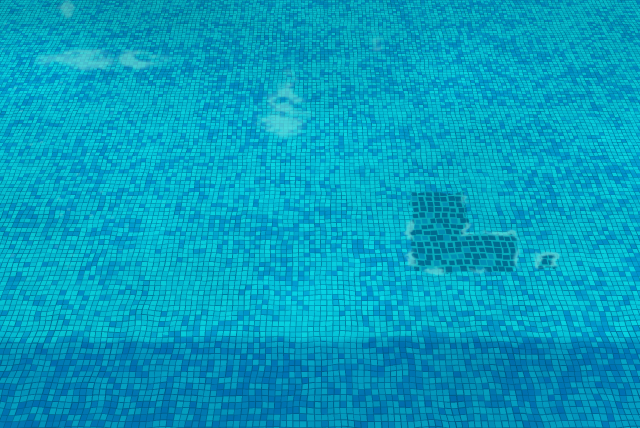
Give the GLSL for this texture, as a Shadertoy shader.

```glsl
#define COLUMNS 95.0      // tiles across the near edge
#define ROWS 64.0         // row density at the near edge
#define CONVERGE 0.45     // narrowing of the tiles towards the far edge
#define GROUT 0.13        // joint width, in tiles
#define WOBBLE 0.45       // bending of the joints by the water, in tiles
#define BLUE_SHARE 0.30   // share of blue tiles
#define STEP_EDGE 0.205   // height of the shaded step
#define SAMPLES 3         // antialiasing samples per axis

const vec3 AQUA = vec3(0.01, 0.70, 0.80);
const vec3 BRIGHT_AQUA = vec3(0.03, 0.79, 0.84);
const vec3 BLUE = vec3(0.00, 0.54, 0.76);
const vec3 SOFT_BLUE = vec3(0.01, 0.64, 0.79);
const vec3 JOINT = vec3(0.00, 0.43, 0.57);
const vec3 REPAIR_TILE = vec3(0.00, 0.42, 0.56);
const vec3 REPAIR_JOINT = vec3(0.03, 0.67, 0.73);
const vec3 CHALK = vec3(0.42, 0.84, 0.84);

float hash(vec2 p) {
    return fract(sin(dot(p, vec2(127.1, 311.7))) * 43758.5);
}

float noise(vec2 p) {
    vec2 i = floor(p), f = fract(p);
    f = f * f * (3.0 - 2.0 * f);
    return mix(mix(hash(i), hash(i + vec2(1, 0)), f.x),
               mix(hash(i + vec2(0, 1)), hash(i + 1.0), f.x), f.y);
}

float fbm(vec2 p) {
    float sum = 0.0, gain = 0.5;
    for (int i = 0; i < 4; i++) {
        sum += gain * noise(p);
        p = p * 2.03 + 17.3;
        gain *= 0.5;
    }
    return sum / 0.9375;
}

float box(vec2 p, vec2 center, vec2 halfSize) {
    vec2 d = abs(p - center) - halfSize;
    return length(max(d, 0.0)) + min(max(d.x, d.y), 0.0);
}

// Canvas position to tile units on the receding floor, bent by the water
vec2 floorPlane(vec2 p) {
    vec2 uv = vec2((p.x - 0.5) * COLUMNS, ROWS * p.y) / (1.0 - CONVERGE * p.y);
    vec2 bend = vec2(noise(uv * 0.3), noise(uv * 0.3 + 41.0)) - 0.5;
    return uv + WOBBLE * bend;
}

// Regular mosaic: aqua tiles with clustered blue ones and uneven joints
vec3 mosaic(vec2 uv, float extraBlue) {
    vec2 id = floor(uv), f = fract(uv);
    float shade = hash(id + 3.7);
    float blueShare = BLUE_SHARE + extraBlue + 0.6 * (noise(id * 0.13) - 0.5);
    vec3 tile = hash(id) < blueShare ? mix(BLUE, SOFT_BLUE, shade)
                                     : mix(AQUA, BRIGHT_AQUA, shade);
    vec2 width = GROUT * (0.6 + 0.8 * vec2(hash(id + 11.3), hash(id + 23.9)));
    vec2 gap = 1.0 - smoothstep(width - 0.03, width + 0.03, f);
    float strength = 0.65 + 0.35 * noise(uv * 0.2 + 9.0);
    return mix(tile, JOINT, max(gap.x, gap.y * 0.9) * strength);
}

// Repaired area: larger dark tiles, set loosely in pale mortar
vec3 repair(vec2 uv) {
    uv *= 0.72;
    uv.x += 0.5 * hash(vec2(floor(uv.y), 5.0));
    vec2 id = floor(uv);
    vec2 jitter = vec2(hash(id + 2.1), hash(id + 8.4)) - 0.5;
    vec2 size = 0.32 + 0.12 * vec2(hash(id + 4.6), hash(id + 6.2));
    float d = box(fract(uv), 0.5 + 0.2 * jitter, size);
    vec3 tile = mix(REPAIR_TILE, SOFT_BLUE, 0.6 * step(0.8, hash(id)));
    return mix(tile, REPAIR_JOINT, smoothstep(-0.04, 0.06, d));
}

// Signed distance to the repaired areas, with a ragged border
float repairDistance(vec2 p) {
    float d = box(p, vec2(0.685, 0.46), vec2(0.043, 0.09));
    d = min(d, box(p, vec2(0.725, 0.41), vec2(0.078, 0.045)));
    d = min(d, box(p, vec2(0.853, 0.39), vec2(0.012, 0.016)));
    return d + 0.02 * (fbm(p * 70.0) - 0.5);
}

// Chalky stains: center and radii of each, broken up by noise
float stains(vec2 p) {
    const vec4 spots[5] = vec4[5](
        vec4(0.44, 0.73, 0.06, 0.06), vec4(0.45, 0.79, 0.02, 0.06),
        vec4(0.16, 0.86, 0.12, 0.03), vec4(0.10, 0.98, 0.02, 0.03),
        vec4(0.585, 0.905, 0.02, 0.03));
    float cover = 0.0;
    for (int i = 0; i < 5; i++)
        cover = max(cover, 1.0 - length((p - spots[i].xy) / spots[i].zw));
    return smoothstep(0.5, 0.95, fbm(p * vec2(45.0, 60.0)) + 0.5 * cover) * smoothstep(0.0, 0.3, cover);
}

vec3 pool(vec2 p) {
    vec2 uv = floorPlane(p);
    float edge = STEP_EDGE + 0.015 * (noise(p * 25.0) - 0.5);
    float shadow = 1.0 - smoothstep(edge - 0.015, edge + 0.015, p.y);
    float patchDist = repairDistance(p);
    vec3 color = mosaic(uv, 0.12 * shadow);
    color = mix(color, repair(uv), 1.0 - smoothstep(-0.002, 0.002, patchDist));

    // Mortar residue around the repair, stains and small glints
    float rim = (1.0 - smoothstep(0.002, 0.008, abs(patchDist)))
              * smoothstep(0.45, 0.7, noise(p * 28.0 + 3.0));
    float glint = step(0.985, hash(floor(uv * 1.5))) * (1.0 - smoothstep(0.0, 0.4, p.x))
                * smoothstep(0.25, 0.5, p.y);
    color = mix(color, CHALK, max(0.65 * max(rim, stains(p)), 0.4 * glint));

    // Broad light, dimmer far edge and shaded step
    float light = 1.02 + 0.14 * (fbm(p * vec2(4.0, 6.0)) - 0.5);
    light -= 0.1 * smoothstep(0.8, 1.0, p.y) * (1.0 - 0.5 * p.x);
    return color * light * mix(vec3(1.0), vec3(0.5, 0.79, 0.89), shadow);
}

void mainImage(out vec4 fragColor, in vec2 fragCoord) {
    vec3 sum = vec3(0.0);
    for (int j = 0; j < SAMPLES; j++)
        for (int i = 0; i < SAMPLES; i++) {
            vec2 offset = (vec2(i, j) + 0.5) / float(SAMPLES) - 0.5;
            sum += pool((fragCoord + offset) / iResolution.xy);
        }
    fragColor = vec4(sum / float(SAMPLES * SAMPLES), 1.0);
}
```
